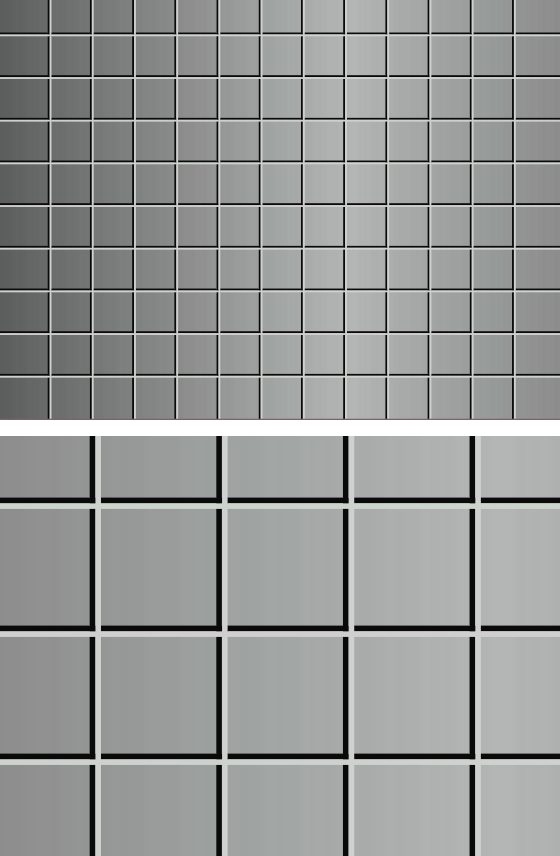
Top, the full canvas; bottom, a detail of the centre.
Write a Shadertoy shader that draws this pattern.

```glsl
#define FIRST_LINE vec2(0.1181, 0.0819)
#define PITCH vec2(0.1005, 0.1016)
#define LINE_COUNT vec2(12.0, 9.0)
#define LINE_WIDTH 0.0044
#define PEAK_X 0.63
#define GROOVE_COLOR vec3(0.04)
#define RIDGE_COLOR vec3(0.81, 0.82, 0.81)
#define EDGE_COLOR vec3(0.47, 0.39, 0.43)
#define TINT 0.009

// Brushed metal sheen: rises to a peak right of centre, then falls off
vec3 sheen(float x) {
    float rise = mix(0.36, 0.71, pow(clamp(x / PEAK_X, 0.0, 1.0), 0.93));
    float fall = 0.16 * pow(clamp((x - PEAK_X) / (1.0 - PEAK_X), 0.0, 1.0), 0.85);
    float grain = 0.003 * sin(x * 270.0) + 0.002 * sin(x * 611.0 + 1.3);
    float cool = 0.5 + 0.3 * sin(x * 19.0 - 1.8) + 0.2 * sin(x * 31.0);
    return vec3(rise - fall + grain) + TINT * cool * vec3(-1.0, 1.0, 0.4);
}

// Antialiased coverage of a band centred on c
vec2 band(vec2 d, float c, float px) {
    return clamp((0.5 * LINE_WIDTH - abs(d - c)) / px + 0.5, 0.0, 1.0);
}

void mainImage(out vec4 fragColor, in vec2 fragCoord) {
    float px = 1.0 / iResolution.y;
    vec2 p = vec2(fragCoord.x, iResolution.y - fragCoord.y) * px;
    vec3 color = sheen(fragCoord.x / iResolution.x);

    // Signed distance to the nearest line on each axis; outer tiles are wider
    vec2 index = clamp(round((p - FIRST_LINE) / PITCH), vec2(0.0), LINE_COUNT - 1.0);
    vec2 d = p - FIRST_LINE - index * PITCH;

    // Dark groove before each line, bright ridge after it and on top
    vec2 groove = band(d, -0.52 * LINE_WIDTH, px);
    vec2 ridge = band(d, 0.52 * LINE_WIDTH, px);
    color = mix(color, GROOVE_COLOR, max(groove.x, groove.y));

    // Faint colour shift that differs from row to row
    vec3 rowTint = 0.015 * sin(index.y * 2.4 + 0.8) * vec3(-0.6, 1.0, -0.6);
    color = mix(color, RIDGE_COLOR + rowTint * ridge.y, max(ridge.x, ridge.y));

    // Thin strip along the bottom edge
    color = mix(color, EDGE_COLOR, clamp((p.y - 0.997) / px + 0.5, 0.0, 1.0));
    fragColor = vec4(color, 1.0);
}
```
